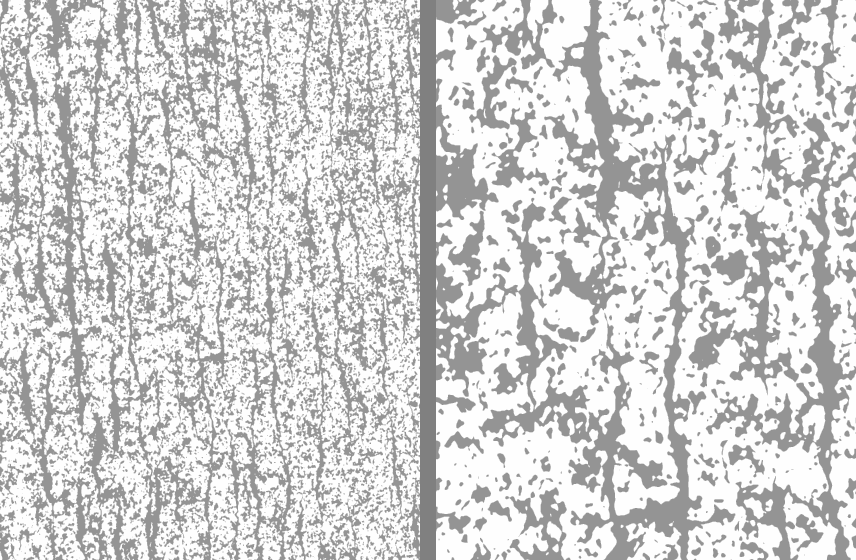
Left: the whole. Right: its middle third, enlarged.
Reproduce this texture procedurally as a WebGL 2 fragment shader.

```glsl
#version 300 es
precision highp float;
precision highp int;
// Two-tone tree bark: long ragged vertical fissures, slanted cracks and fine
// speckle. All layers are summed into one height field made of gradient noise,
// which is cut at a threshold and averaged over sub-samples for smooth edges.

#define PAPER vec3(0.995)
#define INK vec3(0.58)
#define COLUMNS 25.0        // fissures per canvas height
#define FISSURE_WIDTH 0.0034
#define LEAN 0.05           // sideways drift of the fissures
#define FISSURE_GAIN 0.85
#define CRACK_GAIN 0.42
#define PATCH_GAIN 0.13     // bare and dense areas
#define GRAIN_SCALE 72.0
#define CUTOFF 0.2
#define SAMPLES 3
#define FOOTPRINT 1.25      // width of the smoothing filter

uniform vec2 u_resolution;
out vec4 fragColor;

uint hash(ivec2 cell) {
    uvec2 k = uvec2(cell) * uvec2(1597334677u, 3812015801u);
    uint h = (k.x ^ k.y) * 2654435769u;
    h = (h ^ (h >> 15)) * 2246822519u;
    return h ^ (h >> 13);
}

float random(float id) {
    return float(hash(ivec2(int(id), 71)) >> 8) / 16777216.0;
}

float corner(ivec2 cell, vec2 offset) {
    uint h = hash(cell);
    vec2 gradient = vec2(float(h & 65535u), float(h >> 16)) / 32768.0 - 1.0;
    return dot(gradient, offset);
}

// Gradient noise, roughly -0.8 to 0.8
float noise(vec2 p) {
    vec2 base = floor(p), f = p - base;
    ivec2 c = ivec2(base);
    vec2 s = f * f * f * (f * (f * 6.0 - 15.0) + 10.0);
    float low = mix(corner(c, f), corner(c + ivec2(1, 0), f - vec2(1, 0)), s.x);
    float high = mix(corner(c + ivec2(0, 1), f - vec2(0, 1)),
                     corner(c + ivec2(1, 1), f - vec2(1, 1)), s.x);
    return 1.3 * mix(low, high, s.y);
}

// Broken vertical grooves with wandering centre lines and swelling widths
float fissures(vec2 p, float coarse) {
    float x = (p.x + LEAN * p.y) * COLUMNS;
    float depth = 0.0;
    for (int i = -1; i <= 1; i++) {
        float id = floor(x) + float(i);
        float seed = random(id);
        float wander = 0.7 * noise(vec2(id * 7.31 + 0.4, p.y * 3.5))
                     + 0.3 * noise(vec2(id * 3.17 + 40.3, p.y * 15.0));
        float centre = id + 0.5 + 0.6 * (seed - 0.5) + wander;
        float swell = 0.35 + 0.5 * seed + 2.0 * noise(vec2(id * 5.73 + 90.6, p.y * 9.0));
        float width = FISSURE_WIDTH * coarse * clamp(swell, 0.08, 1.6);
        float d = (x - centre) / (COLUMNS * width);
        depth = max(depth, exp(-d * d) * smoothstep(0.0, 0.45, swell));
    }
    return depth;
}

// Short cracks that follow the given direction, fading in and out
float cracks(vec2 p, vec2 direction, float seed) {
    vec2 along = normalize(direction);
    vec2 q = vec2(dot(p, along), dot(p, vec2(-along.y, along.x)));
    float ridge = noise(q * vec2(19.0, 38.0) + seed) / 0.08;
    float gate = smoothstep(-0.02, 0.25, noise(q * vec2(22.0, 30.0) + seed * 2.3));
    return exp(-ridge * ridge) * gate;
}

float grain(vec2 p, float side) {
    vec2 q = p * GRAIN_SCALE * vec2(1.0, 0.85);
    return mix(0.42, 0.34, side) * noise(q) + 0.5 * noise(q * 2.07 + 17.3)
         + mix(0.42, 0.5, side) * noise(q * 3.83 + 51.7);
}

float barkInk(vec2 p) {
    // Relief is bold on the left and fine on the right
    float side = smoothstep(0.1, 0.65, p.x);
    float coarse = mix(1.2, 0.55, side);

    vec2 jag = vec2(noise(p * 90.0 + 9.2), noise(p * 90.0 + 33.8));
    vec2 w = p + 0.005 * jag;

    // Large slanted cracks, then a finer net at twice the frequency
    float crack = max(cracks(w, vec2(0.38, -1.0), 5.3),
                      cracks(w, vec2(1.0, 0.5), 23.9));
    float net = max(cracks(w * 2.1, vec2(0.3, 1.0), 47.1),
                    cracks(w * 2.1, vec2(1.0, -0.4), 71.6));
    float patches = noise(vec2(p.x + LEAN * p.y, p.y) * vec2(22.0, 9.0) + 61.4);

    float height = grain(p, side)
                 + FISSURE_GAIN * fissures(w, coarse)
                 + CRACK_GAIN * (mix(1.0, 0.75, side) * crack + 0.6 * net)
                 + PATCH_GAIN * patches + 0.02 * side;
    return step(CUTOFF, height);
}

void main() {
    float ink = 0.0;
    for (int j = 0; j < SAMPLES; j++) {
        for (int i = 0; i < SAMPLES; i++) {
            vec2 offset = FOOTPRINT * ((vec2(i, j) + 0.5) / float(SAMPLES) - 0.5);
            ink += barkInk((gl_FragCoord.xy + offset) / u_resolution.y);
        }
    }
    fragColor = vec4(mix(PAPER, INK, ink / float(SAMPLES * SAMPLES)), 1.0);
}
```
